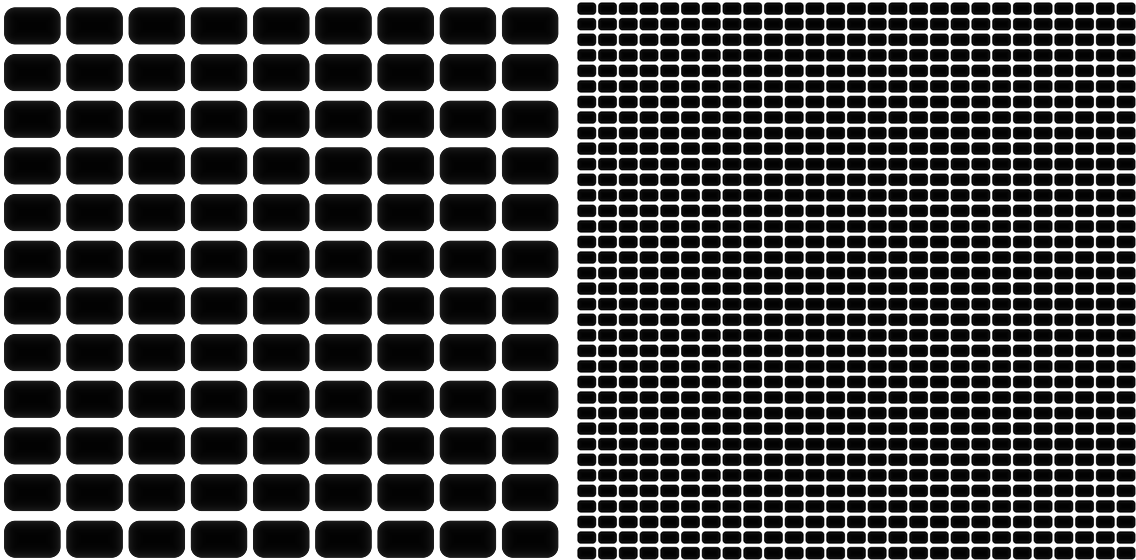
Left: one tile. Right: repeated 3 by 3.
A WebGL 1 fragment shader for this pattern:

```glsl
precision highp float;

uniform vec2 u_resolution;

#define REPEATS vec2(9.0, 12.0)
#define TILE_CENTER vec2(0.52, 0.445)
#define HALF_SIZE vec2(0.0505, 0.0332)
#define CORNER_RADIUS 0.020
#define RIM_FALLOFF 0.0098
#define RIM_COLOR vec3(0.118)
#define CORE_COLOR vec3(0.002)
#define GAP_COLOR vec3(1.0)

// Signed distance to a rounded rectangle, negative inside
float roundedBox(vec2 p, vec2 halfSize, float radius) {
  vec2 q = abs(p) - halfSize + radius;
  return length(max(q, 0.0)) + min(max(q.x, q.y), 0.0) - radius;
}

void main() {
  vec2 uv = gl_FragCoord.xy / u_resolution;
  float pixel = 1.0 / min(u_resolution.x, u_resolution.y);

  // Offset from the centre of the nearest tile, in canvas units
  vec2 local = (fract(uv * REPEATS - TILE_CENTER + 0.5) - 0.5) / REPEATS;
  float dist = roundedBox(local, HALF_SIZE, CORNER_RADIUS);

  // Soft grey rim fading into a near-black core
  float rim = exp(min(dist, 0.0) / RIM_FALLOFF);
  vec3 tileColor = mix(CORE_COLOR, RIM_COLOR, rim);

  float coverage = 1.0 - smoothstep(-0.5 * pixel, 0.5 * pixel, dist);
  gl_FragColor = vec4(mix(GAP_COLOR, tileColor, coverage), 1.0);
}
```
